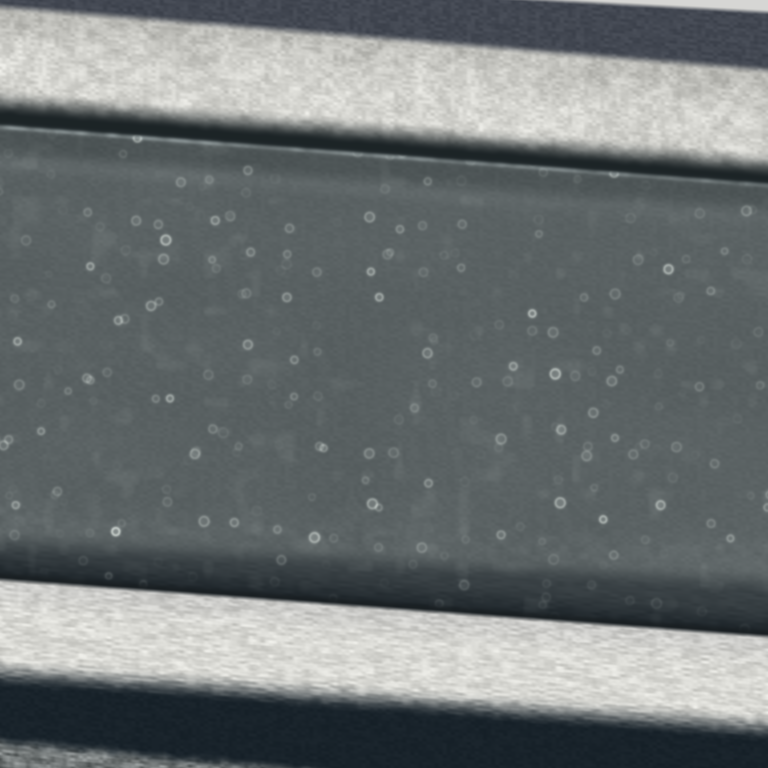
This texture is drawn by a WebGL 1 fragment shader. Its source:

```glsl
precision highp float;
// Slanted metal strips around a dusty grey glass panel, seen close up.
// Bands are layered from top to bottom by signed height over tilted lines;
// value noise gives the grain and hashed grid cells scatter the dust rings.
uniform vec2 u_resolution;

float hash(vec2 p) {
  return fract(sin(dot(p, vec2(127.1, 311.7))) * 43758.5453);
}

float noise(vec2 p) {
  vec2 i = floor(p), f = fract(p);
  f = f * f * (3.0 - 2.0 * f);
  return mix(mix(hash(i), hash(i + vec2(1.0, 0.0)), f.x),
             mix(hash(i + vec2(0.0, 1.0)), hash(i + vec2(1.0, 1.0)), f.x), f.y);
}

// Height above a line running from the left to the right border.
float above(vec2 p, float left, float right) {
  return p.y - mix(left, right, p.x);
}

float below(float height, float softness) {
  return 1.0 - smoothstep(-softness, softness, height);
}

float ridge(float height, float width) {
  return exp(-height * height / (width * width));
}

// One layer of soft dust discs with brighter rims.
float dust(vec2 p, float cells, float seed) {
  vec2 q = p * cells, id = floor(q) + seed;
  vec2 center = 0.2 + 0.6 * vec2(hash(id), hash(id + 31.7));
  float r = length(fract(q) - center) / cells;
  float size = mix(0.004, 0.0065, hash(id + 7.3));
  float rim = ridge(r - size, 0.0022);
  float disc = below(r - size, 0.002);
  float strength = pow(hash(id + 53.1), 5.0);
  return (rim * 0.65 + disc * 0.35) * strength;
}

void main() {
  vec2 p = gl_FragCoord.xy / u_resolution;
  float tilted = p.y + 0.08 * p.x;
  vec2 grainPos = vec2(p.x, tilted);
  float grain = noise(grainPos * vec2(190.0, 260.0)) - 0.5;
  float mottle = noise(grainPos * vec2(75.0, 95.0)) - 0.5;
  float streak = noise(grainPos * vec2(85.0, 270.0)) - 0.5;
  float cloud = noise(grainPos * vec2(9.0, 14.0)) - 0.5;

  float corner = above(p, 1.038, 0.984);
  float upperTop = above(p, 0.991, 0.909);
  float upperEnd = above(p, 0.868, 0.786);
  float lip = above(p, 0.836, 0.760);
  float sheen = above(p, 0.790, 0.718);
  float panelShade = above(p, 0.294, 0.240);
  float lowerTop = above(p, 0.245, 0.171);
  float lowerEnd = above(p, 0.125, 0.054);
  float bottom = above(p, 0.034, -0.063);

  // Dark band under the bright top corner.
  vec3 color = vec3(0.84, 0.84, 0.83);
  color = mix(color, vec3(0.26, 0.28, 0.32) + 0.06 * grain, below(corner, 0.004));

  // Upper mottled metal strip and the shadow beneath it.
  vec3 metal = mix(vec3(0.83, 0.83, 0.81), vec3(0.75, 0.75, 0.73),
                   smoothstep(0.05, 0.12, upperEnd));
  metal += 0.11 * mottle + 0.10 * grain + 0.04 * cloud;
  color = mix(color, metal, below(upperTop, 0.007));
  color = mix(color, vec3(0.11, 0.14, 0.15), below(upperEnd + 0.002 * mottle, 0.018));

  // Glass panel with a glinting lip, a faint sheen and a shaded foot.
  vec3 glass = vec3(0.35, 0.38, 0.385);
  glass -= 0.05 * smoothstep(-0.01, 0.025, sheen);
  glass += 0.045 * ridge(sheen, 0.012) * (1.0 - 0.5 * p.x);
  glass += 0.025 * grain + 0.02 * cloud;
  glass += 0.035 * ridge(panelShade - 0.03, 0.025) * (0.5 + mottle);
  vec3 foot = mix(vec3(0.12, 0.15, 0.17), vec3(0.22, 0.25, 0.265),
                  smoothstep(0.0, 0.045, lowerTop));
  glass = mix(glass, foot + 0.03 * streak, below(panelShade, 0.017));

  float specks = 0.0;
  for (int i = 0; i < 4; i++) {
    float layer = float(i);
    specks += dust(p + 0.037 * layer, 11.0 + 3.0 * layer, 17.0 * layer)
            * (0.42 - 0.07 * layer);
  }
  float smudge = smoothstep(0.68, 1.0, noise(p * vec2(48.0, 42.0)));
  glass += vec3(1.0, 1.0, 0.95) * (specks * smoothstep(-0.02, 0.05, lowerTop)
                                + 0.035 * smudge);
  color = mix(color, glass, below(lip, 0.004));
  float glint = 0.45 + 0.55 * noise(vec2(p.x * 75.0, 3.0));
  color += vec3(0.30, 0.31, 0.31) * ridge(lip + 0.001, 0.0035)
         * glint * (1.0 - 0.4 * p.x);

  // Lower brushed metal strip, its shadow and the grainy bottom corner.
  color = mix(color, vec3(0.09, 0.11, 0.12), 0.7 * ridge(lowerTop - 0.004, 0.005));
  vec3 brushed = mix(vec3(0.85, 0.85, 0.83), vec3(0.79, 0.79, 0.78),
                     smoothstep(-0.05, 0.0, lowerTop));
  brushed += 0.13 * streak + 0.06 * grain;
  color = mix(color, brushed, below(lowerTop, 0.004));
  vec3 navy = vec3(0.095, 0.135, 0.165) + 0.025 * grain;
  color = mix(color, navy, below(lowerEnd + 0.004 * streak, 0.020));
  vec3 gravel = vec3(0.46, 0.48, 0.48) + 0.22 * streak + 0.12 * grain;
  color = mix(color, gravel, below(bottom + 0.005 * mottle, 0.010));

  gl_FragColor = vec4(clamp(color, 0.0, 1.0), 1.0);
}
```
